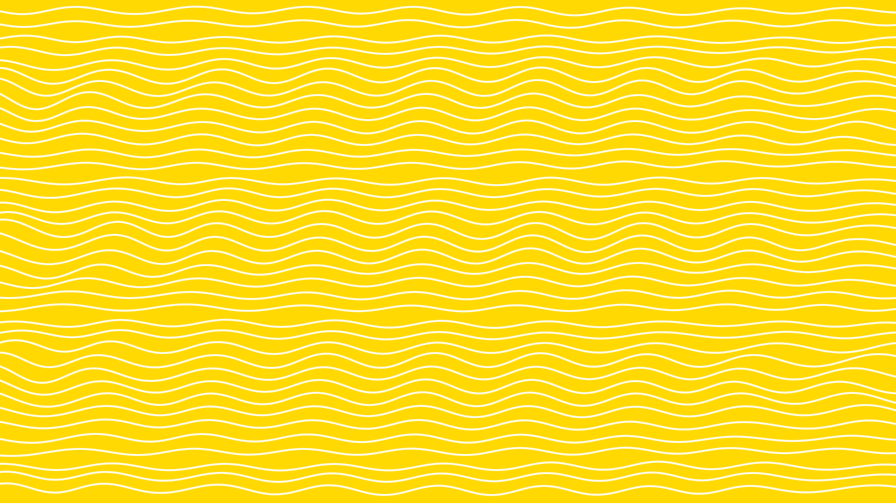
Write a Shadertoy shader that draws this pattern.

```glsl
// Thin pale wavy lines stacked on a flat yellow ground.
// Rows form groups: waves swell and slide left within a group, then reset,
// leaving uneven gaps; gradient noise loosens them toward the sides.

#define ROWS 38.0
#define FIRST_ROW 0.0208     // depth of the top row, in canvas heights
#define ROW_GAP 0.0257
#define WAVELENGTH 0.212
#define LINE_WIDTH 0.0039
#define AMP_MEAN 0.0100
#define AMP_SWING 0.0040
#define GROUP_ROWS 11.0
#define GROUP_SLIDE 0.066    // sideways slide of the crests over a group
#define GROUP_STEP 0.0064    // extra gap above the first row of a group
#define GROUND vec3(1.0, 0.85, 0.005)
#define INK vec3(1.0, 0.99, 0.93)

const float TAU = 6.2831853;
const float CREST_X = 0.847;   // mean position of the central crest
const float WANDER = 0.012;    // vertical drift of the rows
const float EDGE_TRIM = 0.002; // pale sliver along the bottom
const float SOFTNESS = 1.2;    // edge blur in pixels

vec2 hashGradient(vec2 cell) {
    float h = fract(sin(dot(cell, vec2(127.1, 311.7))) * 43758.5);
    return vec2(cos(TAU * h), sin(TAU * h));
}

float gradientNoise(vec2 p) {
    vec2 i = floor(p), f = fract(p);
    vec2 u = f * f * f * (f * (f * 6.0 - 15.0) + 10.0);
    float a = dot(hashGradient(i), f);
    float b = dot(hashGradient(i + vec2(1, 0)), f - vec2(1, 0));
    float c = dot(hashGradient(i + vec2(0, 1)), f - vec2(0, 1));
    float d = dot(hashGradient(i + vec2(1, 1)), f - vec2(1, 1));
    return mix(mix(a, b, u.x), mix(c, d, u.x), u.y);
}

// Depth of a row below the top edge at horizontal position x
float rowDepth(float row, float x) {
    float place = fract((row - 12.95) / GROUP_ROWS);
    float swell = cos(TAU * (place - 0.43));
    float side = smoothstep(0.25, 0.95, abs(x - CREST_X));
    float u = x - CREST_X + GROUP_SLIDE * (place - 0.45) * (1.0 + 0.8 * side);

    // Waves stretch and vary more toward the sides
    float phase = u / WAVELENGTH * (1.0 - 0.03 * u * u);
    phase += (0.05 + 0.4 * side) * gradientNoise(vec2(x * 1.7, row * 0.33));

    float amp = AMP_MEAN + AMP_SWING * swell;
    amp *= 1.0 - 0.22 * smoothstep(0.2, 0.9, u);
    amp *= 1.0 + 0.5 * gradientNoise(vec2(x * 1.3 + 9.0, row * 0.47));
    amp += 0.005 * max(swell, 0.0) * exp(-x * 9.0);

    float drift = gradientNoise(vec2(x * 1.2 + 31.0, row * 0.37));
    drift *= WANDER * (0.4 + 0.6 * side);
    drift += GROUP_STEP * exp(-place * 13.0);
    return FIRST_ROW + row * ROW_GAP + drift - amp * cos(TAU * phase);
}

// Soft coverage of a shape from its signed distance
float coverage(float dist, float blur) {
    return clamp(0.5 - dist / blur, 0.0, 1.0);
}

void mainImage(out vec4 fragColor, in vec2 fragCoord) {
    vec2 p = fragCoord / iResolution.y;
    float pixel = 1.0 / iResolution.y;
    float depth = 1.0 - p.y;
    float nearest = floor((depth - FIRST_ROW) / ROW_GAP + 0.5);
    float ink = coverage(p.y - EDGE_TRIM, pixel);

    // Only nearby rows can reach this point
    for (float k = -2.0; k <= 2.0; k++) {
        float row = nearest + k;
        if (row < 0.0 || row >= ROWS) continue;
        float y = rowDepth(row, p.x);
        float slope = (rowDepth(row, p.x + 0.002) - y) / 0.002;
        float dist = abs(depth - y) / sqrt(1.0 + slope * slope);
        ink = max(ink, coverage(dist - 0.5 * LINE_WIDTH, SOFTNESS * pixel));
    }
    fragColor = vec4(mix(GROUND, INK, ink), 1.0);
}
```
